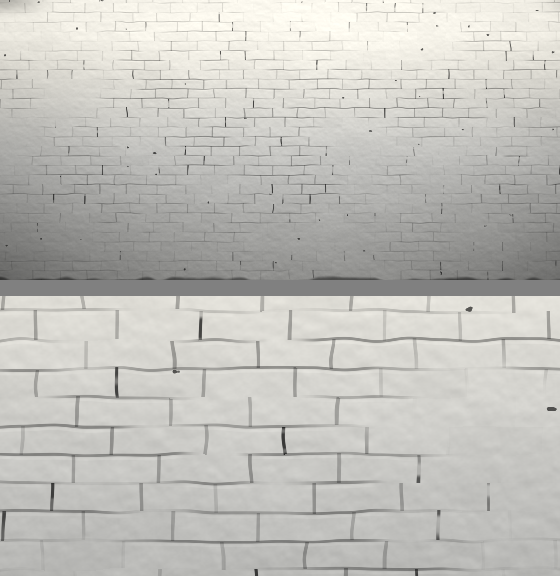
Top, the full canvas; bottom, a detail of the centre.
This texture is drawn by a WebGL 1 fragment shader. Its source:

```glsl
precision highp float;

uniform vec2 u_resolution;

// Layout: bricks across and down; lengths are in canvas heights
const vec2 BRICK_COUNT = vec2(19.6, 29.3);
const float BED_HALF_WIDTH = 0.0017;
const float HEAD_HALF_WIDTH = 0.0021;
const float JOINT_WOBBLE = 0.0050;
const float HEAD_JITTER = 0.22;

// Wear
const float BED_DEPTH = 0.34;
const float HEAD_DEPTH = 0.30;
const float CRACK_SHARE = 0.17;
const float CRACK_DEPTH = 0.62;
const float CHIP_CELL = 0.085;
const float CHIP_SHARE = 0.13;
const float ROUGHNESS = 0.13;
const float BRICK_VARIATION = 0.025;

// Light
const float LIGHT_BOTTOM = 0.56;
const float LIGHT_RISE = 0.49;
const float SIDE_SHADE = 0.15;
const vec3 COOL_PAINT = vec3(1.0, 1.0, 0.985);
const vec3 WARM_PAINT = vec3(1.0, 0.988, 0.948);

float hash(vec2 p) {
  vec3 q = fract(p.xyx * 0.1031);
  q += dot(q, q.yzx + 33.33);
  return fract((q.x + q.y) * q.z);
}

float noise(vec2 p) {
  vec2 i = floor(p);
  vec2 f = fract(p);
  f = f * f * (3.0 - 2.0 * f);
  return mix(mix(hash(i), hash(i + vec2(1.0, 0.0)), f.x),
             mix(hash(i + vec2(0.0, 1.0)), hash(i + 1.0), f.x), f.y);
}

float fbm(vec2 p) {
  float sum = 0.0;
  float gain = 0.5;
  for (int i = 0; i < 4; i++) {
    sum += gain * noise(p);
    p = p * 2.03 + 17.3;
    gain *= 0.5;
  }
  return sum;
}

float line(float d, float halfWidth, float pixel) {
  return 1.0 - smoothstep(halfWidth - 0.5 * pixel, halfWidth + 0.5 * pixel, abs(d));
}

// Small ragged holes, at most one in each cell
float chips(vec2 p, float pixel) {
  vec2 cell = floor(p / CHIP_CELL);
  vec2 center = 0.2 + 0.6 * vec2(hash(cell + 3.1), hash(cell + 71.7));
  vec2 d = (fract(p / CHIP_CELL) - center) * CHIP_CELL;
  d *= mix(vec2(0.5, 1.3), vec2(1.2, 0.7), hash(cell + 29.0));
  float radius = mix(0.0015, 0.0040, hash(cell + 53.0));
  float ragged = length(d) + 0.003 * (noise(p * 260.0) - 0.5);
  return step(1.0 - CHIP_SHARE, hash(cell + 11.0))
       * (1.0 - smoothstep(radius - 0.5 * pixel, radius + 0.5 * pixel, ragged));
}

void main() {
  vec2 uv = gl_FragCoord.xy / u_resolution;
  float pixel = 1.0 / u_resolution.y;
  vec2 wall = vec2(u_resolution.x / u_resolution.y, 1.0);
  vec2 p = uv * wall;
  vec2 brickSize = wall / BRICK_COUNT;

  // Running bond with uneven joints
  vec2 wobble = vec2(noise(p * 34.0), noise(p * 26.0 + 40.0)) - 0.5;
  vec2 q = (p + JOINT_WOBBLE * wobble) / brickSize;
  float row = floor(q.y);
  float bed = floor(q.y + 0.5);
  float bedDistance = (q.y - bed) * brickSize.y;
  float x = q.x + 0.5 * mod(row, 2.0) + 0.3 * (hash(vec2(row, 5.0)) - 0.5);
  float head = floor(x + 0.5);
  vec2 headId = vec2(head, row);
  float offset = x - head - HEAD_JITTER * (hash(headId) - 0.5);
  float headDistance = offset * brickSize.x;
  vec2 brickId = vec2(head - step(offset, 0.0), row);

  // Thick paint hides parts of the joints, most of all near the floor
  float exposed = smoothstep(0.22, 0.55, fbm(p * vec2(4.0, 6.0) + 8.0));
  exposed *= mix(0.45, 1.0, smoothstep(0.08, 0.35, uv.y));
  exposed *= 1.0 - 0.45 * smoothstep(0.70, 0.95, uv.y);
  float bedWear = exposed * smoothstep(0.15, 0.75, noise(vec2(p.x * 13.0, bed * 3.7)));
  float headWear = exposed * (0.35 + 0.65 * hash(headId + 19.0));
  float bedLine = bedWear * line(bedDistance, BED_HALF_WIDTH, pixel);
  float bedGlow = bedWear * line(bedDistance + 0.0045, 0.0015, pixel);
  float headLine = headWear * line(headDistance, HEAD_HALF_WIDTH, pixel);
  float crackSpan = smoothstep(0.25, 0.55, noise(vec2(head * 7.3, p.y * 85.0)));
  float crack = step(1.0 - CRACK_SHARE, hash(headId + 47.0)) * crackSpan
              * line(headDistance, HEAD_HALF_WIDTH * 0.85, pixel) * (0.4 + 0.6 * exposed);

  // Paint relief lit from above
  vec2 grain = p * vec2(48.0, 64.0);
  float relief = fbm(grain) - fbm(grain + vec2(0.1, 0.4));
  float tone = 1.0 + ROUGHNESS * mix(1.2, 0.55, uv.y) * relief;
  tone += BRICK_VARIATION * (hash(brickId + 83.0) - 0.5);
  tone += 0.04 * (fbm(p * 7.0) - 0.47) + 0.035 * bedGlow;
  tone *= (1.0 - BED_DEPTH * bedLine) * (1.0 - HEAD_DEPTH * headLine);
  tone *= 1.0 - CRACK_DEPTH * max(crack, chips(p, pixel));

  // Lamp wash from the top, dim sides and a worn foot
  float side = abs(uv.x - 0.53) * 2.0;
  float light = min(LIGHT_BOTTOM + LIGHT_RISE * uv.y, 0.99);
  light -= SIDE_SHADE * side * side * (1.0 - 0.6 * uv.y);
  light -= 0.22 * smoothstep(0.85, 1.05, side) * smoothstep(0.93, 1.0, uv.y);
  float foot = 1.0 - smoothstep(0.0, 0.014, uv.y + 0.02 * (noise(p * 21.0) - 0.35));
  light *= 1.0 - 0.45 * foot;

  vec3 paint = mix(COOL_PAINT, WARM_PAINT, smoothstep(0.35, 0.85, uv.y));
  gl_FragColor = vec4(clamp(paint * light * tone, 0.0, 1.0), 1.0);
}
```
